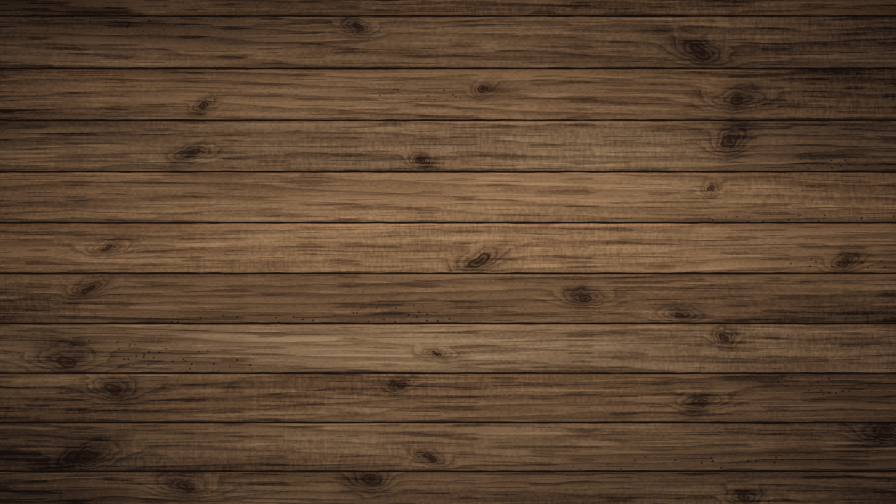
A WebGL 2 fragment shader for this texture:

```glsl
#version 300 es
precision highp float;
// Weathered brown planks: ten full-width seams divide the canvas into boards.
// Each board has ring contours that bend round scattered knots, plus crisp
// fibres, saw marks, stains and pits; a soft vignette darkens the border.
uniform vec2 u_resolution;
out vec4 fragColor;

const float BOARD_HEIGHT = 0.1;
const vec3 WOOD_DARK  = vec3(0.17, 0.122, 0.095);
const vec3 WOOD_MID   = vec3(0.39, 0.295, 0.21);
const vec3 WOOD_LIGHT = vec3(0.61, 0.495, 0.37);
const vec3 SEAM_COLOR = vec3(0.07, 0.052, 0.042);
const vec3 KNOT_COLOR = vec3(0.13, 0.08, 0.055);

float hash(vec2 p) {
  vec3 q = fract(vec3(p.xyx) * 0.1031);
  q += dot(q, q.yzx + 33.33);
  return fract((q.x + q.y) * q.z);
}

float valueNoise(vec2 p) {
  vec2 cell = floor(p), f = fract(p);
  f = f * f * (3.0 - 2.0 * f);
  float low  = mix(hash(cell), hash(cell + vec2(1, 0)), f.x);
  float high = mix(hash(cell + vec2(0, 1)), hash(cell + vec2(1, 1)), f.x);
  return mix(low, high, f.y);
}

// Smooth wandering value from -1 to 1
float layeredSines(vec2 p, float seed) {
  float sum = 0.0, gain = 0.5;
  for (int i = 0; i < 4; i++) {
    sum += gain * sin(p.x + seed + 1.7 * sin(p.y + seed * 1.3));
    p = mat2(1.6, 0.3, -0.3, 1.6) * p + 2.1;
    gain *= 0.55;
  }
  return sum;
}

// x: distance to the nearest scattered point, y: its random value
vec2 cellular(vec2 p) {
  vec2 base = floor(p), nearest = vec2(2.0, 0.0);
  for (int k = 0; k < 9; k++) {
    vec2 cell = base + vec2(k % 3 - 1, k / 3 - 1);
    float d = distance(p, cell + vec2(hash(cell), hash(cell + 71.3)));
    if (d < nearest.x) nearest = vec2(d, hash(cell + 15.7));
  }
  return nearest;
}

// Boards grow slightly taller upward; the integer part is the board number
float boardCoordinate(float y, float firstSeam, float pitch, float growth) {
  float root = sqrt(pitch * pitch + 4.0 * growth * (y - firstSeam));
  return (root - pitch) / (2.0 * growth);
}

// x: ring bend, y: dark core, z: slanted shade around it
vec3 knots(vec2 p, float board, float spacing) {
  vec3 total = vec3(0.0);
  float column = floor(p.x / spacing);
  for (int i = -1; i <= 1; i++) {
    vec2 seed = vec2(column + float(i) + 17.0, board * 3.0 + 41.0);
    float present = step(0.25, hash(seed));
    float size = mix(0.005, 0.014, hash(seed + 5.7));
    vec2 center = vec2((column + float(i) + 0.1 + 0.8 * hash(seed + 9.1)) * spacing,
                       (0.15 + 0.7 * hash(seed + 13.9)) * BOARD_HEIGHT);
    vec2 d = (p - center) / size;
    d += 0.35 * vec2(layeredSines(d * 0.9, seed.x), layeredSines(d.yx * 0.9, seed.y));
    vec2 slanted = vec2(d.x - d.y * 2.4 * (hash(seed + 21.3) - 0.5), d.y);
    float radius = length(slanted * vec2(0.75, 1.0));
    vec2 stretched = slanted / vec2(hash(seed + 2.9) * 4.0 + 2.4, 1.9);
    total.x += present * 3.5 * exp(-dot(stretched, stretched));
    total.y += present * smoothstep(1.1, 0.8, radius) * (0.7 + 0.3 * sin(radius * 9.0));
    vec2 smear = slanted - vec2(3.0 * hash(seed + 33.1) - 1.5, 0.0);
    total.z += present * exp(-dot(smear, smear * vec2(0.1, 0.12)));
  }
  return total;
}

// Sparse thin streaks: only the peaks of stretched noise survive
float streaks(vec2 p, vec2 scale, float threshold) {
  return smoothstep(threshold, threshold + 0.16, valueNoise(p * scale));
}

vec3 woodColor(float tone) {
  vec3 lower = mix(WOOD_DARK, WOOD_MID, clamp(tone * 2.0, -0.3, 1.0));
  return mix(lower, WOOD_LIGHT, clamp(tone * 2.0 - 1.0, 0.0, 1.15));
}

void main() {
  vec2 uv = gl_FragCoord.xy / u_resolution;
  vec2 p = gl_FragCoord.xy / u_resolution.y;
  float pixel = 1.0 / u_resolution.y;
  float k = boardCoordinate(p.y, 0.065, 0.0965, 0.00043);
  float board = floor(k), v = k - board;
  float seed = hash(vec2(board + 31.0, 8.0)) * 40.0;
  vec2 local = vec2(p.x, v * BOARD_HEIGHT);
  vec3 knot = knots(local, board, 0.62);

  // Growth rings: pale bands that end abruptly in ragged dark lines
  float rings = v * 4.0 + 1.5 * layeredSines(local * vec2(1.3, 9.0), seed) + knot.x;
  rings += 0.3 * (valueNoise(local * vec2(14.0, 160.0) + seed) - 0.5);
  float phase = fract(rings), ringWidth = fwidth(rings);
  float grain = 1.0 - phase * phase * phase;
  grain *= smoothstep(0.0, 0.06 + ringWidth, phase);
  grain = mix(grain, 0.7, smoothstep(0.35, 0.8, ringWidth));

  // Fibres, fine tooth, cross-cut saw marks and broad stains
  vec2 fibrePoint = vec2(p.x, p.y + 0.004 * layeredSines(local * vec2(5.0, 9.0), seed) + seed);
  float fibre = valueNoise(fibrePoint * vec2(6.0, 230.0)) - 0.5;
  float dark = streaks(fibrePoint, vec2(13.0, 270.0), 0.66);
  float pale = streaks(fibrePoint + 3.7, vec2(9.0, 250.0), 0.7);
  float tooth = valueNoise(p * vec2(190.0, 290.0)) - 0.5;
  float sawing = valueNoise(vec2(p.x * 280.0, p.y * 90.0 + seed)) - 0.5;
  float sawArea = smoothstep(-0.1, 0.7, layeredSines(local * vec2(2.3, 9.0), seed + 4.0));
  float stain = layeredSines(local * vec2(2.2, 16.0), seed + 11.0);
  float darkPatch = smoothstep(0.4, 0.8, stain + 0.5 * tooth + 0.4 * fibre);
  float cloud = valueNoise(vec2(p.x * 2.2 + seed, k * 1.6)) - 0.5;

  vec2 offCenter = uv - vec2(0.5, 0.53);
  float tone = 0.74 - 1.25 * dot(offCenter, offCenter);
  tone += 0.16 * (hash(vec2(board + 3.0, 27.0)) - 0.5);
  tone += 0.22 * (grain - 0.7) + 0.22 * fibre - 0.2 * dark + 0.12 * pale;
  tone += 0.15 * tooth + 0.14 * sawing * sawArea;
  tone += 0.09 * stain + 0.28 * cloud - 0.2 * darkPatch - 0.28 * knot.z;
  vec3 color = woodColor(tone);
  color *= mix(vec3(1.0), vec3(1.03, 0.99, 0.95), hash(vec2(board, 52.0)));
  color = mix(color, KNOT_COLOR, clamp(knot.y, 0.0, 1.0) * 0.75);

  // Rare small pits gather in the darkest stains
  vec2 speck = cellular(p * vec2(75.0, 95.0));
  float pit = 1.0 - smoothstep(0.08, 0.08 + 90.0 * pixel, speck.x);
  color *= 1.0 - 0.45 * pit * step(0.75, speck.y) * smoothstep(0.55, 0.85, stain);

  // Thin worn seam with soft shadow and a warm upper lip on each board
  float edge = min(v, 1.0 - v) * BOARD_HEIGHT;
  float wear = 0.0012 * (valueNoise(vec2(p.x * 40.0, board * 7.0)) - 0.5);
  float lip = smoothstep(0.002, 0.004, edge) * (1.0 - smoothstep(0.004, 0.008, edge));
  color *= 1.0 + vec3(0.18, 0.11, 0.07) * lip * step(0.5, v);
  color *= 1.0 - 0.3 * exp(-edge * 350.0);
  float seam = 1.0 - smoothstep(0.0014 - 0.5 * pixel, 0.0014 + 0.6 * pixel, edge + wear);
  color = mix(color, SEAM_COLOR, seam * 0.9);

  color *= 1.03 - 0.5 * dot(offCenter, offCenter);
  fragColor = vec4(color, 1.0);
}
```
